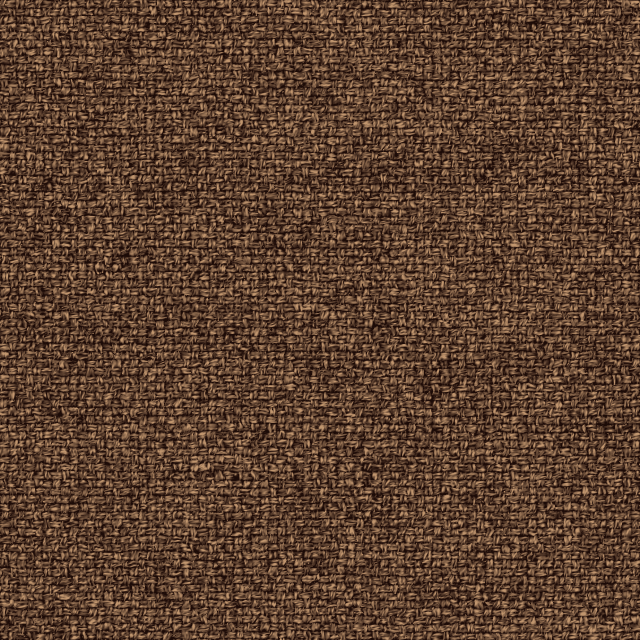
Give the GLSL for this texture, as a Shadertoy shader.

```glsl
// Brown basket-weave upholstery cloth with paired, fuzzy, uneven yarns.

#define COLUMNS 74.0     // yarn pairs across the canvas
#define ROWS 80.0        // yarn pairs up the canvas
#define WOBBLE 0.32      // unevenness of the yarn paths
#define CRIMP 0.50       // how far yarns rise and dip
#define RELIEF 0.62      // contrast from yarn height
#define FIBRE 1.25       // contrast of single fibres
#define TINT 0.20        // colour change between floats
#define LIGHT 0.30       // strength of light from above
#define GROOVE 0.34      // darkness of the lines between rows
#define BASE_TONE 0.44   // overall brightness
#define DARK_BROWN vec3(0.18, 0.10, 0.07)
#define PALE_TAN vec3(0.64, 0.49, 0.36)

const float PI = 3.14159;

float hash(vec2 p) {
    vec3 q = fract(p.xyx * 0.1031);
    q += dot(q, q.yzx + 33.33);
    return fract((q.x + q.y) * q.z);
}

float noise(vec2 p) {
    vec2 i = floor(p), f = fract(p);
    f = f * f * (3.0 - 2.0 * f);
    return mix(mix(hash(i), hash(i + vec2(1, 0)), f.x),
               mix(hash(i + vec2(0, 1)), hash(i + vec2(1, 1)), f.x), f.y);
}

// Rounded section of two yarns lying side by side, with a deeper outer gap
float pairProfile(float across) {
    float side = 2.0 * fract(across * 2.0) - 1.0;
    float edge = abs(2.0 * fract(across) - 1.0);
    return sqrt(max(0.0, 1.0 - side * side)) * (1.0 - pow(edge, 6.0));
}

// Alternates +1 and -1 from one yarn pair to the next
float parity(float x) {
    return 1.0 - 2.0 * mod(floor(x), 2.0);
}

// Fine twisted fibres, drawn out along the yarn, with a few bright hairs
float fibres(float along, float across, float seed) {
    vec2 q = vec2(along * 2.6 + across * 1.2, across * 6.5 - along * 1.8);
    float strands = noise(q + seed + 40.0);
    float hairs = noise(q * vec2(1.3, 1.1) + seed + 260.0);
    return 0.6 * (strands - 0.5) + 0.8 * (strands * hairs - 0.25);
}

float clothTone(vec2 uv) {
    vec2 p = uv * vec2(COLUMNS, ROWS) + 8.0;
    vec2 bend = vec2(noise(p * 1.1), noise(p * 1.1 + 71.0)) - 0.5;
    vec2 drift = vec2(noise(p * 0.15 + 23.0), noise(p * 0.15 + 57.0)) - 0.5;
    p += WOBBLE * (bend * vec2(1.2, 0.8) + drift);

    // Height of each yarn set; the higher one shows
    float uneven = 0.9 * (noise(p * 1.9 + 130.0) - 0.5);
    float weft = pairProfile(p.y) + CRIMP * sin(PI * p.x) * parity(p.y) + uneven;
    float warp = pairProfile(p.x) - CRIMP * sin(PI * p.y) * parity(p.x) - uneven;
    bool weftOnTop = weft > warp;
    float height = max(weft, warp);

    // Fibres, yarn colour and light on the visible yarn
    float fibre, tint, slope;
    if (weftOnTop) {
        fibre = fibres(p.x, p.y, 0.0);
        tint = hash(floor(p * vec2(1.0, 2.0)) + 11.0);
        slope = fract(p.y * 2.0) - 0.5;
    } else {
        fibre = fibres(p.y, p.x, 90.0);
        tint = hash(floor(p * vec2(2.0, 1.0)) + 503.0);
        slope = fract(p.y) - 0.5;
    }

    // Shadowed grooves between rows and, more faintly, between columns
    vec2 seam = pow(abs(2.0 * fract(p) - 1.0), vec2(5.0));
    float groove = seam.y + 0.4 * seam.x;

    // Slight mottling and faint streaks along whole yarns
    float mottle = noise(p * 0.22 + 300.0) - 0.5;
    float streak = noise(vec2(p.x * 0.06, p.y) + 210.0) - 0.5;

    float tone = BASE_TONE + RELIEF * (height - 1.04) + FIBRE * fibre;
    tone += TINT * (tint - 0.5) + LIGHT * slope - GROOVE * groove;
    return clamp(tone + 0.07 * mottle + 0.08 * streak, -0.15, 1.25);
}

void mainImage(out vec4 fragColor, in vec2 fragCoord) {
    // Average four samples per pixel for smooth edges
    float tone = 0.0;
    for (int i = 0; i < 4; i++) {
        vec2 offset = vec2(i % 2, i / 2) * 0.5 - 0.25;
        tone += 0.25 * clothTone((fragCoord + offset) / iResolution.y);
    }
    fragColor = vec4(mix(DARK_BROWN, PALE_TAN, tone), 1.0);
}
```
